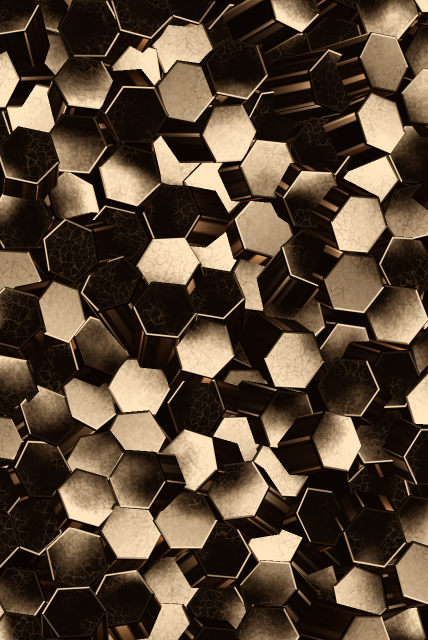
A Shadertoy shader for this texture:

```glsl
const float TILES_HIGH = 10.0;     // scene units over the canvas height
const float SPACING = 0.87;        // lattice step
const float APOTHEM = 0.445;       // centre to flat side of a tile
const float RIM = 0.036;           // polished edge width
const vec2 TILT = vec2(1.45, 0.85); // spread of the tile lean
const float HEIGHT_SPREAD = 1.5;
const float WALL_DEPTH = 1.7;
const float LATTICE_TURN = -0.12;
const float CRACK_SCALE = 7.5;
const float EXPOSURE = -0.07;      // shifts tiles between dark and lit
const vec3 VIEW = vec3(0.08, 0.20, -1.0);
const vec3 GOLD = vec3(1.0, 0.90, 0.75);
const vec3 GOLD_FALLOFF = vec3(1.0, 1.18, 1.40);
const vec3 BRONZE = vec3(1.0, 0.74, 0.52);

vec2 hash22(vec2 p) {
    vec3 q = fract(p.xyx * vec3(0.1031, 0.1030, 0.0973));
    q += dot(q, q.yzx + 33.33);
    return fract((q.xx + q.yz) * q.zy);
}

float noise(vec2 p) {
    vec2 i = floor(p), f = fract(p);
    f = f * f * (3.0 - 2.0 * f);
    return mix(mix(hash22(i).x, hash22(i + vec2(1, 0)).x, f.x),
               mix(hash22(i + vec2(0, 1)).x, hash22(i + vec2(1, 1)).x, f.x), f.y);
}

// Thin lines between random cells
float crackle(vec2 p, float width) {
    p += 0.6 * vec2(noise(p * 1.3), noise(p * 1.3 + 19.0));
    vec2 cell = floor(p);
    float nearest = 9.0, second = 9.0;
    for (int y = -1; y <= 1; y++)
    for (int x = -1; x <= 1; x++) {
        vec2 c = cell + vec2(x, y);
        float d = length(c + hash22(c) - p);
        second = min(second, max(nearest, d));
        nearest = min(nearest, d);
    }
    return 1.0 - smoothstep(0.0, width, second - nearest);
}

vec2 sideNormal(int k) {
    float a = radians(30.0 + 60.0 * float(k));
    return vec2(cos(a), sin(a));
}

vec3 metal(float shade) {
    return GOLD * pow(vec3(clamp(shade, 0.025, 1.0)), GOLD_FALLOFF);
}

// Front face: a glossy gradient, cracks and a polished rim
vec3 shadeFace(vec2 q, vec2 id, float lean) {
    vec2 r = hash22(id + 71.0), s = hash22(id + 137.0);
    float edge = 9.0;
    vec2 outward = vec2(0.0);
    for (int k = 0; k < 3; k++) {
        float a = dot(q, sideNormal(k));
        if (APOTHEM - abs(a) < edge) {
            edge = APOTHEM - abs(a);
            outward = sideNormal(k) * sign(a);
        }
    }
    vec2 seed = id * 7.3;
    float cloud = noise(q * 2.4 + seed) - 0.5;
    float grain = noise(q * 30.0 + seed) - 0.5;
    float angle = (s.x - 0.5) * 2.0 + (s.y < 0.6 ? -1.57 : 1.57);
    float slope = dot(q, vec2(cos(angle), sin(angle))) / APOTHEM;
    float light = 1.5 * r.x + EXPOSURE - 0.45 * lean + 0.33 * slope + 0.40 * cloud;
    light = smoothstep(0.28, 0.86, light + 0.06 * grain);
    float peak = mix(0.52, 1.02, sqrt(r.y)) + 0.09 * slope;
    float shade = mix(0.055 + 0.06 * max(cloud, 0.0), peak, light);

    float patchy = smoothstep(0.3, 0.7, noise(q * 3.0 + seed + 40.0));
    float cracks = crackle(q * CRACK_SCALE + seed, 0.12)
                 + 0.5 * crackle(q * CRACK_SCALE * 2.0 + seed, 0.18);
    shade += cracks * patchy * mix(0.17, -0.12, smoothstep(0.1, 0.6, light));
    shade += 0.06 * grain * (0.2 + light);

    float glint = smoothstep(-0.4, 0.8, dot(outward, vec2(cos(angle + 0.6), sin(angle + 0.6))));
    float rimShade = mix(mix(0.14, 0.95, glint), mix(0.22, 0.98, glint), light);
    shade = mix(shade, rimShade, 1.0 - smoothstep(RIM * 0.75, RIM * 1.2, edge));
    shade *= smoothstep(0.0, 0.016, edge) * 0.85 + 0.15;
    return metal(shade);
}

// Side wall: dark bronze with sharp streaks running down the prism
vec3 shadeWall(float across, float depth, vec2 id, vec2 normal) {
    vec2 key = id * 3.0 + floor(normal * 9.0);
    vec2 r = hash22(key + 211.0), s = hash22(key + 317.0);
    float width = mix(0.12, 0.5, s.x);
    float streak = 1.0 - smoothstep(width * 0.5, width, abs(across - (r.x * 1.6 - 0.8)));
    float corner = smoothstep(0.84, 0.92, abs(across)) * step(0.35, s.y);
    float fade = exp(-1.3 * depth);
    float shade = 0.04 + fade * (0.80 * streak * r.y * r.y + 0.70 * corner * s.y);
    shade += 0.14 * fade * noise(vec2(across * 6.0, depth * 1.5) + id * 5.0) * r.x;
    shade *= smoothstep(0.02, 0.06, depth);
    return metal(shade) * mix(BRONZE, vec3(1.0), s.y * 0.9);
}

// Nearest hit among leaning hexagonal prisms
vec3 renderTiles(vec2 p) {
    vec2 stepSize = SPACING * vec2(0.866, 1.0);
    vec2 base = floor(p / stepSize);
    vec3 ray = normalize(VIEW), hit = vec3(0.0);
    vec2 hitId = vec2(0.0), hitNormal = vec2(0.0);
    float best = 1e4, hitLean = 0.0;
    for (int j = -2; j <= 2; j++)
    for (int i = -2; i <= 2; i++) {
        vec2 id = base + vec2(i, j);
        vec2 r = hash22(id + 50.0), s = hash22(id + 90.0), t = hash22(id + 170.0);
        vec2 lean = (r - 0.5) * TILT;
        vec2 centre = (id + vec2(0.5, 0.5 + 0.5 * mod(id.x, 2.0))) * stepSize;
        vec3 top = vec3(centre + (t - 0.5) * 0.16, (s.x - 0.5) * HEIGHT_SPREAD);

        // Local frame of this prism
        float turn = (s.y - 0.5) * 0.35;
        vec3 w = normalize(vec3(lean, 1.0));
        vec3 e = vec3(cos(turn), sin(turn), 0.0);
        vec3 u = normalize(e - w * dot(e, w));
        mat3 frame = mat3(u, cross(w, u), w);
        vec3 o = (vec3(p, 0.0) - top) * frame, d = ray * frame;

        float enter = -o.z / d.z, leave = 1e4;
        vec2 normal = vec2(0.0);
        for (int k = 0; k < 3; k++) {
            vec2 n = sideNormal(k);
            float a = dot(o.xy, n), b = dot(d.xy, n) + 1e-5;
            float near = (-APOTHEM * sign(b) - a) / b;
            if (near > enter) { enter = near; normal = -n * sign(b); }
            leave = min(leave, (APOTHEM * sign(b) - a) / b);
        }
        vec3 local = o + d * enter;
        if (enter < leave && enter < best && local.z > -WALL_DEPTH) {
            best = enter; hit = local; hitId = id;
            hitNormal = normal; hitLean = length(lean);
        }
    }
    if (best > 1e3) return metal(0.04);
    if (dot(hitNormal, hitNormal) < 0.5) return shadeFace(hit.xy, hitId, hitLean);
    float across = dot(hit.xy, vec2(-hitNormal.y, hitNormal.x)) / (APOTHEM * 0.577);
    return shadeWall(across, -hit.z, hitId, hitNormal);
}

void mainImage(out vec4 fragColor, in vec2 fragCoord) {
    float c = cos(LATTICE_TURN), s = sin(LATTICE_TURN);
    vec3 sum = vec3(0.0);
    for (int k = 0; k < 4; k++) {   // 2 by 2 antialiasing
        vec2 offset = vec2(k % 2, k / 2) * 0.5 - 0.25;
        vec2 p = (fragCoord + offset) / iResolution.y * TILES_HIGH;
        sum += renderTiles(mat2(c, -s, s, c) * p + 40.0);
    }
    fragColor = vec4(sum / 4.0, 1.0);
}
```
